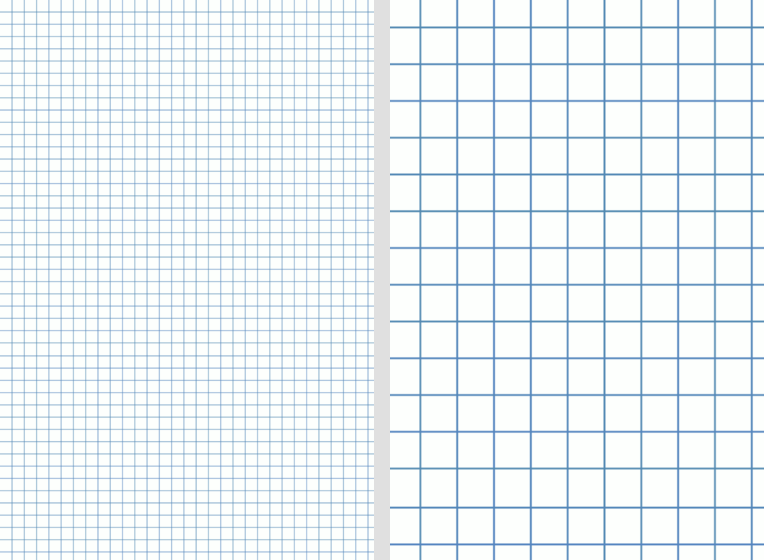
Left, the full canvas; right, a detail of the centre.
Write a WebGL 1 fragment shader that draws this pattern.

```glsl
precision highp float;

// Squared paper: thin blue rules on near-white, about 30 by 45 cells.
// Each axis is a repeated line with filtered coverage and a slight tint
// change per line; one row is a little taller than the others.

uniform vec2 u_resolution;

const vec3 PAPER = vec3(0.992, 1.0, 0.992);
const vec3 INK = vec3(0.32, 0.54, 0.69);
const vec3 INK_BLUE = vec3(0.34, 0.51, 0.80);

// Lengths are fractions of the canvas width.
const float PITCH = 0.03282;
const float FIRST_LINE = 0.0322;
const float LINE_WIDTH = 0.00165;
const float SLIP_AT = 0.9355;
const float SLIP = 0.0021;

float hash(float n) {
  return fract(sin(n * 12.9898) * 43758.547);
}

// Index of the line nearest to a coordinate.
float lineIndex(float x, float pitch) {
  return floor((x - FIRST_LINE) / pitch + 0.5);
}

// Soft coverage of a line, preserving its total ink below one pixel.
float lineCoverage(float d, float width, float pixel) {
  float h = 0.5 * width;
  return smoothstep(-pixel, pixel, d + h) - smoothstep(-pixel, pixel, d - h);
}

// Lays one family of rules over a colour.
vec3 drawRules(vec3 base, float x, float pitch, float pixel, float seed) {
  float k = lineIndex(x, pitch);
  float d = x - FIRST_LINE - k * pitch;
  float strength = mix(0.93, 1.07, hash(k + seed));
  vec3 ink = mix(INK, INK_BLUE, 0.6 * hash(k * 1.7 + seed + 5.0));
  float cover = lineCoverage(d, LINE_WIDTH, pixel) * strength;
  return mix(base, ink, clamp(cover, 0.0, 1.0) * step(0.0, k));
}

void main() {
  // Canvas is one unit wide and 1.5 tall; rows are measured from the top.
  vec2 uv = gl_FragCoord.xy / u_resolution;
  vec2 p = vec2(uv.x, 1.5 * (1.0 - uv.y));
  vec2 pixel = vec2(1.0, 1.5) / u_resolution;

  // Rows below the taller one are shifted down.
  float row = p.y - SLIP * step(SLIP_AT, p.y);

  vec3 color = drawRules(PAPER, p.x, PITCH, pixel.x, 3.0);
  color = drawRules(color, row, PITCH, pixel.y, 61.0);
  gl_FragColor = vec4(color, 1.0);
}
```
